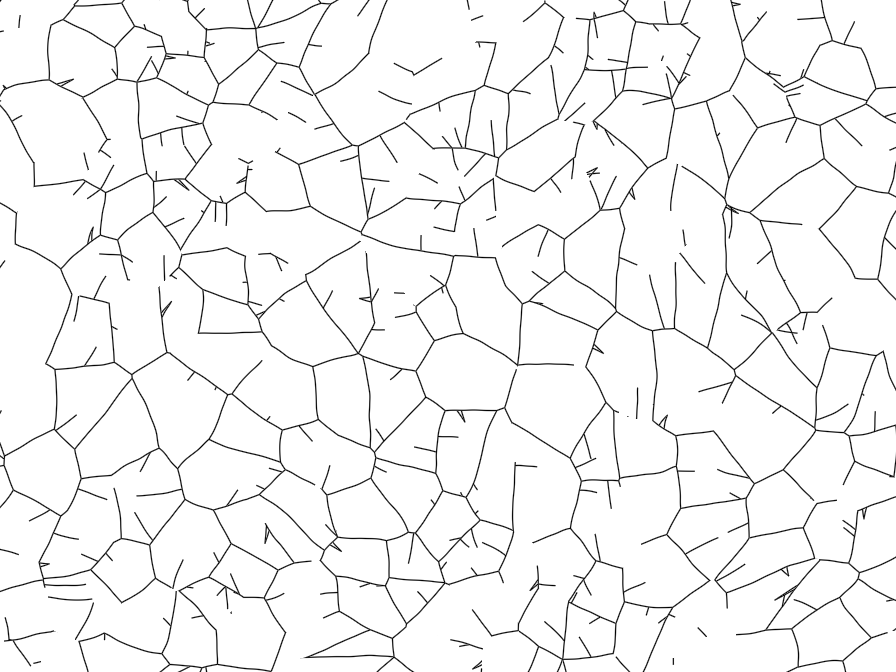
This pattern is drawn by a WebGL 1 fragment shader. Its source:

```glsl
precision highp float;
// Fine dark crack network on white: warped Voronoi edges, broken ends and short spurs.

uniform vec2 u_resolution;

const float CELLS_PER_HEIGHT = 12.8;
const float EMPTY_SHARE = 0.22;    // grid cells without a nucleus
const float LINE_WIDTH = 0.00174;  // in canvas heights
const vec3 PAPER = vec3(1.0);
const vec3 INK = vec3(0.0);

vec2 hash2(vec2 p) {
  vec3 q = fract(p.xyx * vec3(0.1031, 0.1030, 0.0973));
  q += dot(q, q.yzx + 33.33);
  return fract((q.xx + q.yz) * q.zy);
}

float cornerSlope(vec2 corner, vec2 offset) {
  return dot(hash2(corner) * 2.0 - 1.0, offset);
}

float gradientNoise(vec2 p) {
  vec2 i = floor(p), f = fract(p);
  vec2 u = f * f * f * (f * (f * 6.0 - 15.0) + 10.0);
  vec2 e = vec2(1.0, 0.0);
  return mix(mix(cornerSlope(i, f), cornerSlope(i + e, f - e), u.x),
             mix(cornerSlope(i + e.yx, f - e.yx), cornerSlope(i + 1.0, f - 1.0), u.x), u.y);
}

vec2 noise2(vec2 p) {
  return vec2(gradientNoise(p + 19.3), gradientNoise(p + vec2(71.7, 143.1)));
}

// Canvas position to cell space: broad size changes, bends and fine wobble.
vec2 warp(vec2 p) {
  vec2 bend = 0.13 * noise2(p * 1.9) + 0.018 * noise2(p * 9.0) + 0.0025 * noise2(p * 32.0);
  return (p + bend) * CELLS_PER_HEIGHT + 40.0;
}

// Length on the canvas of a cell-space offset, given the warp's Jacobian.
float canvasLength(vec2 offset, mat2 jacobian) {
  return dot(offset, offset) / max(length(offset * jacobian), 1e-6);
}

// Offset from the origin to the nearest point of segment ab.
vec2 toSegment(vec2 a, vec2 b) {
  vec2 ab = b - a;
  return a + ab * clamp(-dot(a, ab) / dot(ab, ab), 0.0, 1.0);
}

vec2 nucleus(vec2 cell) {
  return cell + 0.04 + 0.92 * hash2(cell + 7.0);
}

bool isEmpty(vec2 cell) {
  return hash2(cell + 211.0).x < EMPTY_SHARE;
}

vec2 nearestCell(vec2 q) {
  vec2 best = floor(q);
  float bestDistance = 1e3;
  for (int y = -2; y <= 2; y++) {
    for (int x = -2; x <= 2; x++) {
      vec2 cell = floor(q) + vec2(float(x), float(y));
      float d = distance(nucleus(cell), q);
      if (!isEmpty(cell) && d < bestDistance) {
        bestDistance = d;
        best = cell;
      }
    }
  }
  return best;
}

// Offset to the edge line through mid, with some edges cut short or missing.
vec2 toBrokenEdge(vec2 mid, vec2 normal, vec2 dice) {
  float side = normal.x > 0.0 ? 1.0 : -1.0;
  side *= fract(dice.y * 7.0) > 0.5 ? 1.0 : -1.0;
  vec2 tangent = vec2(-normal.y, normal.x) * side;
  float start = dice.x < 0.06 ? 9.0 : (dice.x < 0.26 ? (dice.y - 0.5) * 0.7 : -9.0);
  float missing = max(start + dot(mid, tangent), 0.0);
  return normal * dot(mid, normal) + tangent * missing;
}

float crackDistance(vec2 q, mat2 jacobian) {
  vec2 home = nearestCell(q);
  vec2 a = nucleus(home) - q;
  float d = 1.0;
  for (int y = -2; y <= 2; y++) {
    for (int x = -2; x <= 2; x++) {
      vec2 other = home + vec2(float(x), float(y));
      if (other == home || isEmpty(other)) continue;
      vec2 b = nucleus(other) - q;
      vec2 mid = 0.5 * (a + b);
      vec2 normal = normalize(b - a);
      vec2 tangent = vec2(-normal.y, normal.x);
      vec2 edge = toBrokenEdge(mid, normal, hash2(home + other + 331.0));
      d = min(d, canvasLength(edge, jacobian));

      // Side cracks run inward from an edge; a few edges carry a small tuft.
      vec2 dice = hash2(home + other * 7.0 + 57.0);
      if (dice.x < 0.085) {
        vec2 tip = mix(mid, a, 0.35 + 0.55 * dice.y) + tangent * (dice.x - 0.042) * 6.0;
        d = min(d, canvasLength(toSegment(mid, tip), jacobian));
      } else if (dice.x > 0.97) {
        vec2 tip = mid - normal * 0.2 + tangent * (dice.y - 0.5) * 0.4;
        d = min(d, canvasLength(toSegment(mid, tip), jacobian));
        d = min(d, canvasLength(toSegment(mid + tangent * 0.09, tip), jacobian));
      }
    }
  }
  return d;
}

void main() {
  float pixel = 1.0 / u_resolution.y;
  vec2 p = gl_FragCoord.xy * pixel;
  vec2 q = warp(p);
  vec2 e = vec2(0.002, 0.0);
  mat2 jacobian = mat2((warp(p + e) - q) / e.x, (warp(p + e.yx) - q) / e.x);

  // Soft tent profile that keeps the line's total ink at any resolution.
  float reach = max(1.15 * pixel, LINE_WIDTH);
  float coverage = LINE_WIDTH / reach * max(1.0 - crackDistance(q, jacobian) / reach, 0.0);
  gl_FragColor = vec4(mix(PAPER, INK, coverage), 1.0);
}
```
